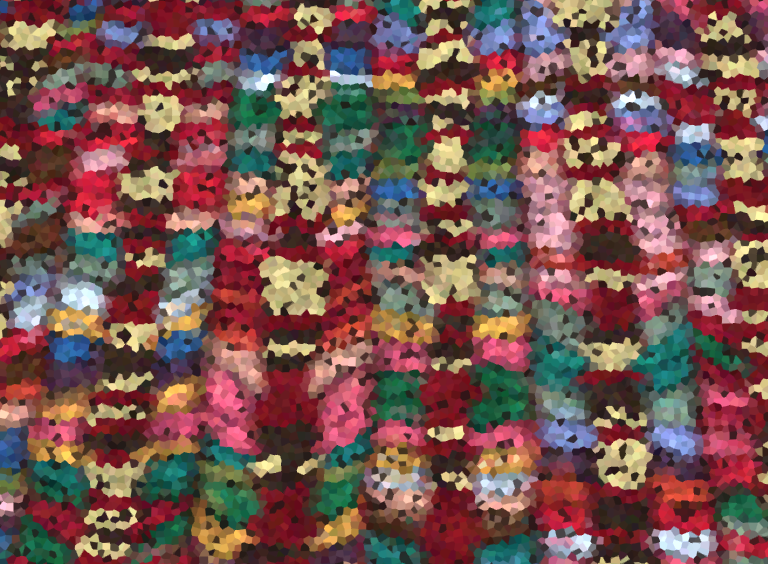
This texture is drawn by a WebGL 2 fragment shader. Its source:

```glsl
#version 300 es
precision highp float;

#define CELLS 82.0        // grains per canvas height
#define TOP_WIDTH 0.243   // column width at the top edge
#define BASE_WIDTH 0.312  // column width at the bottom edge
#define FAN_CENTER 0.745  // x position where columns stay vertical
#define WING_ROWS 6.6     // coloured bands per column width
#define SPINE_ROWS 11.5   // centre blocks per column width
#define SAG 0.17          // upward bend of the band ends
#define SPECKS 0.07       // share of dark grains
#define GRAIN 0.30        // brightness spread between grains

uniform vec2 u_resolution;
out vec4 fragColor;

const vec3 DARK = vec3(0.13, 0.09, 0.08);
const vec3 MAROON = vec3(0.43, 0.08, 0.12);
const vec3 CREAM = vec3(0.83, 0.77, 0.54);

// Yarn colours: reds, greens, blues, pale tones, gold, darks
const vec3 YARN[16] = vec3[16](
    vec3(0.75, 0.13, 0.22), vec3(0.52, 0.10, 0.17),
    vec3(0.80, 0.32, 0.44), vec3(0.72, 0.25, 0.20),
    vec3(0.10, 0.44, 0.42), vec3(0.10, 0.38, 0.26),
    vec3(0.45, 0.52, 0.47), vec3(0.43, 0.48, 0.27),
    vec3(0.17, 0.34, 0.55), vec3(0.45, 0.51, 0.73),
    vec3(0.85, 0.62, 0.67), vec3(0.71, 0.78, 0.86),
    vec3(0.79, 0.58, 0.52), vec3(0.83, 0.62, 0.30),
    vec3(0.33, 0.20, 0.13), vec3(0.27, 0.18, 0.26));

float hash(vec2 p) {
    vec3 q = fract(p.xyx * vec3(0.1031, 0.1030, 0.0973));
    q += dot(q, q.yzx + 33.33);
    return fract((q.x + q.y) * q.z);
}

float noise(vec2 p) {
    vec2 i = floor(p), f = fract(p);
    f = f * f * (3.0 - 2.0 * f);
    return mix(mix(hash(i), hash(i + vec2(1, 0)), f.x),
               mix(hash(i + vec2(0, 1)), hash(i + vec2(1, 1)), f.x), f.y);
}

vec3 yarn(float h) {
    return YARN[int(min(h * 16.0, 15.0))];
}

// Band colour, sometimes replaced by the shared colour of its group
vec3 bandColor(float column, float row) {
    vec2 id = vec2(column * 17.0 + 90.0, row + 200.0);
    float group = hash(vec2(id.x + 5.3, floor(row / 5.0) + 71.0));
    float own = hash(id);
    return yarn(hash(id + 41.7) < 0.25 ? group : own);
}

// Cloth colour at a point; p is in canvas heights
vec3 cloth(vec2 p, float grain) {
    // Fanned columns
    float width = mix(BASE_WIDTH, TOP_WIDTH, p.y);
    float across = (p.x - FAN_CENTER) / width + 0.31;
    across += 0.10 * (noise(p * 9.0 + 30.0) - 0.5);
    float column = floor(across);
    float side = fract(across) - 0.5;
    float reach = abs(side) * 2.0;
    float seed = hash(vec2(column + 50.0, 3.0));
    float down = log(width) / (BASE_WIDTH - TOP_WIDTH) + 30.0 + seed * 7.0;

    // Sagging, uneven bands on both wings
    float bend = SAG * (1.3 * noise(vec2(down * 1.3, column * 5.0 + 60.0)) - 0.15);
    float v = down + bend * reach * reach;
    v += 0.10 * (noise(p * vec2(13.0, 8.0) + 7.0) - 0.5);
    v += 0.13 * noise(vec2(down * 4.0, column * 9.0 + 80.0));
    float row = floor(v * WING_ROWS);
    float inRow = fract(v * WING_ROWS);
    vec3 color = bandColor(column, row);
    float streak = noise(vec2(p.x * 16.0, v * 22.0));
    vec3 neighbour = bandColor(column, row + (inRow < 0.5 ? -1.0 : 1.0));
    color = mix(color, neighbour, 0.45 * smoothstep(0.58, 0.85, streak));
    color *= 0.68 + 0.40 * smoothstep(0.0, 0.28, inRow) * smoothstep(1.0, 0.78, inRow);
    color *= 0.78 + 0.44 * noise(p * vec2(26.0, 42.0));

    // Dark seams between columns
    float seam = smoothstep(0.80, 1.0, reach);
    vec3 seamColor = mix(DARK, MAROON, noise(p * 14.0 + 3.0));
    color = mix(color, seamColor, seam * (0.35 + 0.4 * hash(vec2(grain * 97.0, 5.0))));

    // Central spine of cream, maroon and dark blocks
    float s = (down + 0.05 * (noise(p * 20.0) - 0.5)) * SPINE_ROWS;
    vec2 block = vec2(column * 13.0 + 150.0, floor(s));
    float kind = hash(block);
    vec3 core = kind < 0.42 ? CREAM : kind < 0.74 ? MAROON * 1.1 : DARK * 1.7;
    float eyes = noise(vec2(side * 17.0 + 40.0, s * 1.6));
    if (kind < 0.42) core = mix(core, DARK * 1.5, step(0.73, eyes));
    core *= 0.82 + 0.3 * noise(p * 34.0);
    float coreWidth = mix(0.20, 0.40, hash(block + 23.1));
    float rim = smoothstep(coreWidth + 0.14, coreWidth + 0.06, reach);
    color = mix(color, mix(DARK * 1.5, MAROON, hash(block + 8.6)), rim * 0.55);
    return mix(color, core, smoothstep(coreWidth + 0.04, coreWidth - 0.04, reach));
}

// One flat grain of cloth
vec3 grainColor(vec2 site, vec2 id) {
    float h = hash(id + 311.0);
    vec3 color = cloth(site / CELLS, h);
    color *= 1.0 + GRAIN * (h - 0.5);
    color += 0.07 * (vec3(hash(id + 12.0), hash(id + 57.0), hash(id + 93.0)) - 0.5);
    return mix(color, DARK, 0.75 * step(hash(id + 171.0), SPECKS));
}

void main() {
    vec2 p = gl_FragCoord.xy / u_resolution.y * CELLS;
    vec2 base = floor(p);
    vec2 site1 = p, site2 = p, id1 = base, id2 = base;
    float d1 = 9.0, d2 = 9.0;

    // Two nearest grain centres
    for (int y = -2; y <= 2; y++)
    for (int x = -2; x <= 2; x++) {
        vec2 id = base + vec2(x, y);
        vec2 site = id + 0.5 + 0.85 * (vec2(hash(id + 19.0), hash(id + 67.0)) - 0.5);
        float d = distance(p, site);
        if (d < d1) {
            d2 = d1; site2 = site1; id2 = id1;
            d1 = d; site1 = site; id1 = id;
        } else if (d < d2) {
            d2 = d; site2 = site; id2 = id;
        }
    }

    // Blend across the shared edge over about one pixel
    float pixel = CELLS / u_resolution.y;
    float keep = 0.5 + 0.5 * smoothstep(0.0, 1.2 * pixel, d2 - d1);
    vec3 color = mix(grainColor(site2, id2), grainColor(site1, id1), keep);
    fragColor = vec4(clamp(color, 0.0, 1.0), 1.0);
}
```
